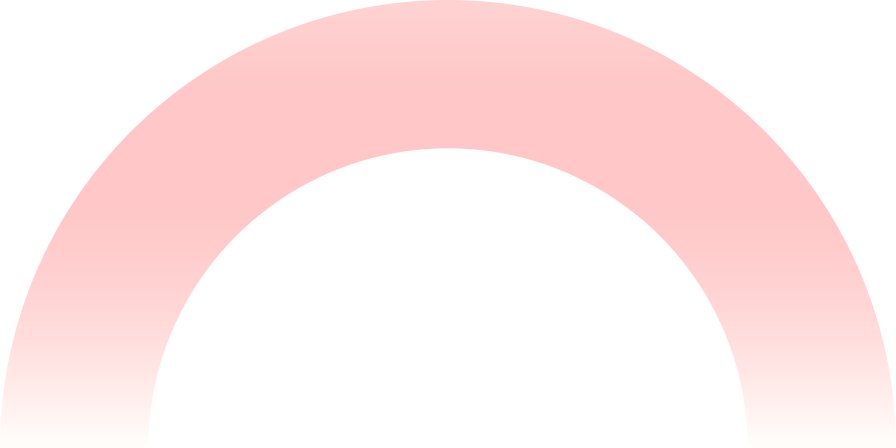
A WebGL 2 fragment shader for this background:

```glsl
#version 300 es
precision highp float;
// Draws a broad pink half ring on white, fading out towards its feet.

uniform vec2 u_resolution;
out vec4 fragColor;

// Lengths are in canvas heights, measured from the bottom centre.
const float OUTER_RADIUS = 1.0;
const float INNER_RADIUS = 0.669;
const float FADE_TOP = 0.58;      // height where the pink is fully reached
const float FADE_POWER = 1.65;    // curve of the fade to the feet
const float CROWN_START = 0.80;   // height where the crown begins to lighten

const vec3 PAPER = vec3(1.0);
const vec3 PINK = vec3(1.0, 0.78, 0.78);
const vec3 CROWN = vec3(1.0, 0.825, 0.825);
const vec3 FEET = vec3(1.0, 1.0, 0.99);

// Vertical gradient: pale feet, full pink middle, lighter crown.
vec3 ringColor(float height) {
    float fade = pow(clamp(1.0 - height / FADE_TOP, 0.0, 1.0), FADE_POWER);
    float crown = clamp((height - CROWN_START) / (1.0 - CROWN_START), 0.0, 1.0);
    return mix(mix(PINK, FEET, fade), CROWN, crown);
}

// Signed distance to the ring, negative inside.
float ringDistance(vec2 p) {
    float middle = 0.5 * (OUTER_RADIUS + INNER_RADIUS);
    float halfWidth = 0.5 * (OUTER_RADIUS - INNER_RADIUS);
    return abs(length(p) - middle) - halfWidth;
}

void main() {
    vec2 p = (gl_FragCoord.xy - vec2(0.5 * u_resolution.x, 0.0)) / u_resolution.y;
    float pixel = 1.0 / u_resolution.y;

    // Blend the ring over the paper with a one pixel soft edge.
    float coverage = clamp(0.5 - ringDistance(p) / pixel, 0.0, 1.0);
    fragColor = vec4(mix(PAPER, ringColor(p.y), coverage), 1.0);
}
```
